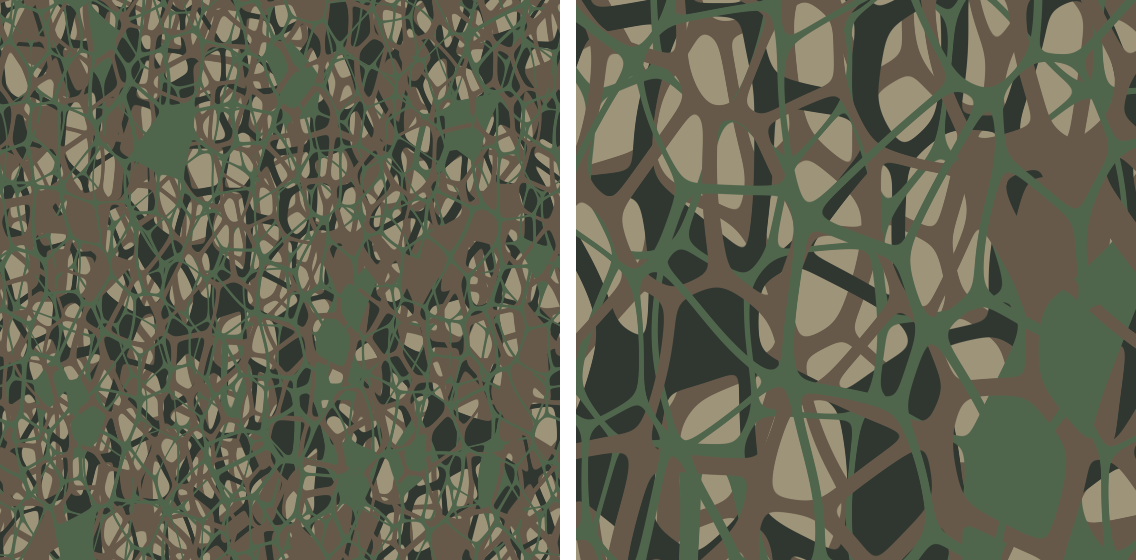
Left: the whole. Right: its middle third, enlarged.
This pattern is drawn by a Shadertoy shader. Its source:

```glsl
// Woodland netting: five stacked webs of tall, rounded cells in brown, dark, green.
// Each web is a wrapped cellular noise whose borders are inked at a cell-dependent
// width; some cells close up into solid patches. Tan ground shows in the gaps.

const float TAU = 6.2831853;

vec2 hash2(vec2 cell, float seed) {
    vec3 q = fract(vec3(cell.xyx) * vec3(0.1031, 0.1030, 0.0973) + seed * 0.137);
    q += dot(q, q.yzx + 33.33);
    return fract((q.xx + q.yz) * q.zy);
}

// Jittered site of a cell, wrapped so that the grid repeats over the canvas
vec2 site(vec2 cell, vec2 count, float seed) {
    return cell + 0.04 + 0.92 * hash2(mod(cell, count), seed);
}

// Periodic bending, so the strands lean and curve
vec2 bend(vec2 p, float seed) {
    vec2 wide = sin(TAU * (p.yx * 2.0 + p) + seed * vec2(2.1, 3.7));
    vec2 fine = sin(TAU * (p.yx * 5.0 - p * 3.0) + seed * vec2(4.3, 1.9));
    return p + 0.012 * wide + 0.005 * fine;
}

// Coverage of one web: count = cells across and up, halfWidth = strand half width
// in canvas units, fill = share of cells that close up
float web(vec2 uv, vec2 count, float halfWidth, float fill, float seed) {
    vec2 p = bend(uv, seed) * count;
    vec2 base = floor(p);

    // Nearest site
    vec2 home = base, toHome = vec2(0.0);
    float best = 1e3;
    for (int j = -1; j <= 1; j++)
    for (int i = -1; i <= 1; i++) {
        vec2 cell = base + vec2(i, j);
        vec2 r = site(cell, count, seed) - p;
        float d = dot(r, r);
        if (d < best) { best = d; home = cell; toHome = r; }
    }

    // Distance to the borders in canvas units, blended to round the corners
    float roundness = 300.0, sum = 0.0;
    for (int j = -2; j <= 2; j++)
    for (int i = -2; i <= 2; i++) {
        if (i == 0 && j == 0) continue;
        vec2 r = site(home + vec2(i, j), count, seed) - p;
        vec2 across = r - toHome;
        float d = dot(0.5 * (r + toHome), across) / length(count * across);
        sum += exp(-roundness * d);
    }
    float border = -log(sum + 1e-20) / roundness;

    // Strand width and patches vary from cell to cell
    vec2 h = hash2(mod(home, count), seed + 5.3);
    float width = halfWidth * (0.5 + h.x);
    width += 0.06 * smoothstep(0.97 - fill, 1.03 - fill, h.y);
    float aa = 0.6 / iResolution.y;
    return 1.0 - smoothstep(width - aa, width + aa, border);
}

void mainImage(out vec4 fragColor, in vec2 fragCoord) {
    vec2 uv = fragCoord / iResolution.xy;
    vec3 tan_ = vec3(0.62, 0.58, 0.475);
    vec3 brown = vec3(0.40, 0.35, 0.285);
    vec3 dark = vec3(0.185, 0.215, 0.19);
    vec3 green = vec3(0.315, 0.40, 0.30);

    // Webs from the ground up
    vec3 col = tan_;
    col = mix(col, brown, web(uv, vec2(19, 11), 0.0052, 0.14, 1.0));
    col = mix(col, dark,  web(uv, vec2(18, 11), 0.0054, 0.12, 2.0));
    col = mix(col, green, web(uv, vec2(17, 10), 0.0018, 0.07, 3.0));
    col = mix(col, brown, web(uv, vec2(18, 12), 0.0042, 0.05, 4.0));
    col = mix(col, green, web(uv, vec2(17, 11), 0.0024, 0.01, 5.0));
    fragColor = vec4(col, 1.0);
}
```
